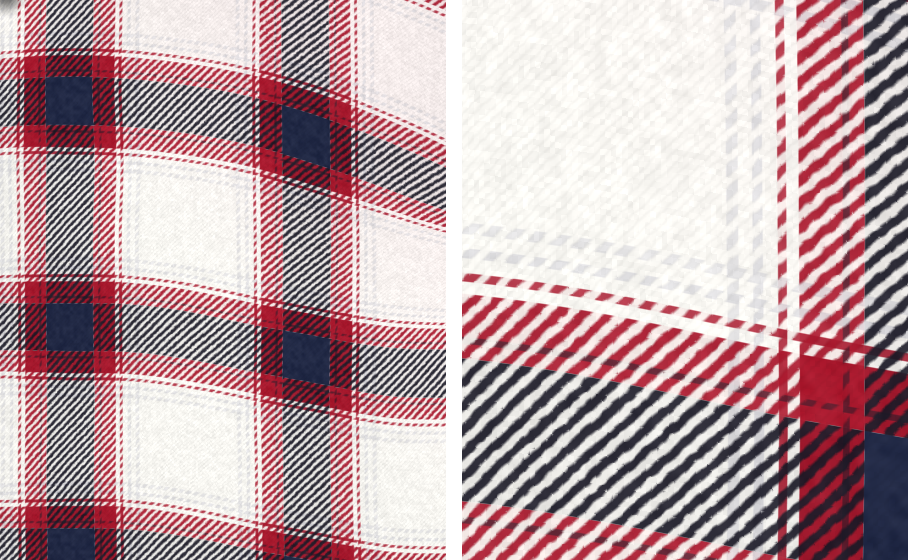
Left: the whole. Right: its middle third, enlarged.
Reproduce this texture procedurally as a WebGL 1 fragment shader.

```glsl
precision highp float;
uniform vec2 u_resolution;

float hash(vec2 p) {
  return fract(sin(dot(p, vec2(127.1, 311.7))) * 43758.5453);
}

float noise(vec2 p) {
  vec2 i = floor(p), f = fract(p);
  f = f * f * (3.0 - 2.0 * f);
  return mix(mix(hash(i), hash(i + vec2(1.0, 0.0)), f.x),
             mix(hash(i + vec2(0.0, 1.0)), hash(i + vec2(1.0, 1.0)), f.x), f.y);
}

// Soft-edged line of half width w centred at c
float line(float d, float c, float w, float aa) {
  return 1.0 - smoothstep(w - aa, w + aa, abs(d - c));
}

// Yarn colour at distance d from the middle of a stripe group
vec3 yarnColor(float d, vec3 white, float aa) {
  vec3 navy = vec3(0.115, 0.11, 0.16);
  vec3 red = vec3(0.66, 0.1, 0.18);
  vec3 grey = vec3(0.8, 0.8, 0.83);
  vec3 c = mix(white, grey, 0.6 * line(d, 0.106, 0.003, aa));
  c = mix(c, grey, 0.5 * line(d, 0.121, 0.0035, aa));
  c = mix(c, red, 0.9 * line(d, 0.0915, 0.0026, aa));
  c = mix(c, red, line(d, 0.062, 0.0195, aa));
  c = mix(c, navy, 0.55 * line(d, 0.0535, 0.002, aa));
  return mix(c, navy, line(d, 0.0, 0.0425, aa));
}

void main() {
  vec2 p = gl_FragCoord.xy / u_resolution.y;
  float aa = 0.9 / u_resolution.y;

  // Drape: upper rows sag ever more to the right, lower rows level off
  vec2 q = p;
  float upperSag = 0.355 * (p.x - 0.124) * (p.x - 0.124);
  float lowerSag = 0.083 * smoothstep(0.18, 0.76, p.x);
  q.y += mix(lowerSag, upperSag, smoothstep(0.38, 0.68, p.y));
  q.x += 0.012 * p.x * (p.y - 0.5);
  q += 0.005 * (vec2(noise(p * 7.0), noise(p * 7.0 + 31.0)) - 0.5);

  // Distance to the nearest stripe group, across and down
  vec2 period = vec2(0.4215, 0.403);
  vec2 d = abs(mod(q - vec2(0.125, 0.417) + 0.5 * period, period) - 0.5 * period);

  // Two-over-two twill with slightly uneven threads
  vec2 thread = q * vec2(310.0, 280.0);
  vec2 cell = floor(thread);
  float uneven = 0.16 * (noise(thread * 0.6) - 0.5) + 0.08 * (hash(cell) - 0.5);
  float diagonal = abs(fract((thread.y - thread.x) * 0.25 + uneven) - 0.5) - 0.25;
  float soft = 0.07 + 65.0 / u_resolution.y;
  float warpOnTop = mix(0.07, 0.93, smoothstep(-soft, soft, diagonal));

  // Warmer white below, faintly pink at the upper right
  vec3 white = mix(vec3(0.98, 0.975, 0.955), vec3(0.985, 0.95, 0.945),
                   smoothstep(0.8, 1.5, p.x + p.y));
  vec3 warp = yarnColor(d.x, white, aa);
  vec3 weft = yarnColor(d.y, white, aa);
  vec3 color = mix(weft, warp, warpOnTop);

  // Solid crossings look a little lighter and bluer
  float crossing = line(d.x, 0.0, 0.0425, aa) * line(d.y, 0.0, 0.0425, aa);
  color += crossing * vec3(0.015, 0.05, 0.11);

  // Thread relief, fibre grain and worn patches
  float relief = 1.0 - smoothstep(0.0, 0.16, abs(diagonal));
  color *= 1.0 - 0.03 * relief;
  color *= 0.975 + 0.05 * hash(cell + 17.0);
  color += 0.05 * (noise(thread * 0.5 + 9.0) - 0.5);
  color *= 0.98 + 0.04 * noise(p * 5.0);

  // Shadow of a fold in the upper left corner
  color *= 1.0 - 0.55 * (1.0 - smoothstep(0.0, 0.04, length(p - vec2(0.012, 1.005))));
  gl_FragColor = vec4(clamp(color, 0.0, 1.0), 1.0);
}
```
